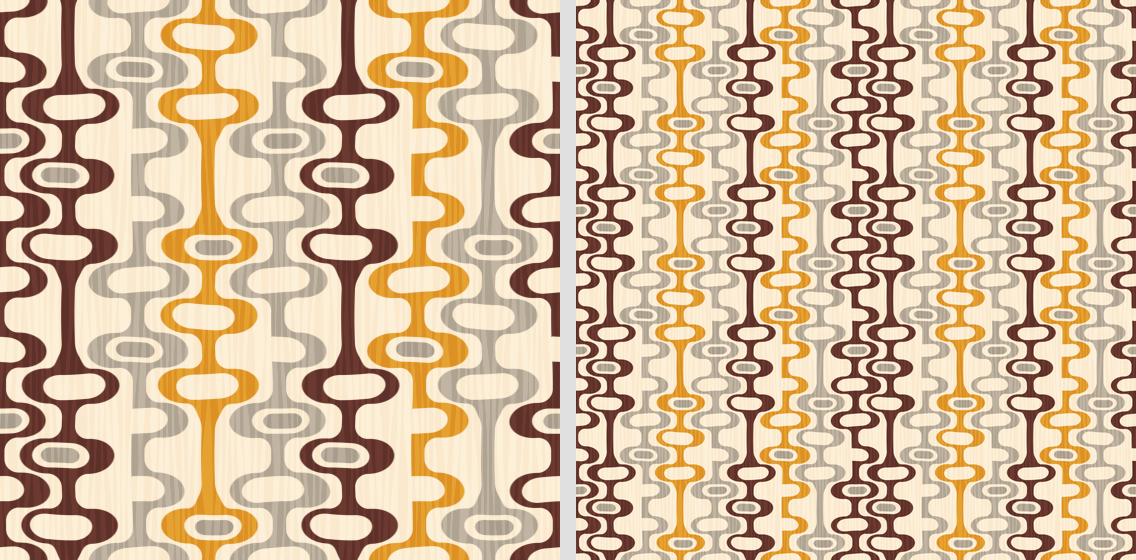
Left, the tile; right, the same tile 2 across and 2 down.
Give the GLSL for this pattern, as a Shadertoy shader.

```glsl
// Retro columns of linked oval rings in three inks over pale wood grain, seamless.
const float TAU = 6.2831853;

// Ring kinds per column, from the top: 0 bare stem, 1 ring, 2 ring with dot, 3 right half ring
const int KIND[16] = int[](1, 3, 2, 1,  0, 1, 2, 1,  1, 2, 3, 3,  1, 1, 0, 2);
// Sideways shift of each ring's opening
const float SHIFT[16] = float[](0.0, -0.06, 0.03, -0.08,  0.0, 0.07, -0.1, -0.12,
                                0.0, -0.06, -0.03, -0.07,  -0.06, -0.03, 0.0, 0.05);
// Ink per column: 0 brown, 1 gray, 2 ochre
const int INK[8] = int[](0, 0, 1, 2, 1, 0, 2, 1);

// Flat-topped oval with elliptical ends
float oval(vec2 p, float halfWidth, float halfHeight, float endLength) {
    float x = max(abs(p.x) - halfWidth + endLength, 0.0) / endLength;
    return (length(vec2(x, p.y / halfHeight)) - 1.0) * halfHeight;
}

// Union with a round fillet of radius r
float filletUnion(float a, float b, float r) {
    return max(r, min(a, b)) - length(max(vec2(r - a, r - b), 0.0));
}

// Tapering vertical wood streaks, 0 to 1
float woodGrain(vec2 uv) {
    float warp = 0.35 * sin(TAU * (uv.y + 9.0 * uv.x)) + 0.2 * sin(TAU * (2.0 * uv.y - 17.0 * uv.x));
    float streak = sin(TAU * (68.0 * uv.x + warp));
    float taper = 0.6 * sin(TAU * (3.0 * uv.y + 13.0 * uv.x)) + 0.3 * sin(TAU * (5.0 * uv.y - 29.0 * uv.x));
    return smoothstep(-0.3, 0.3, streak + taper);
}

void mainImage(out vec4 fragColor, in vec2 fragCoord) {
    vec2 uv = fragCoord / iResolution.xy;
    vec2 p = vec2(uv.x, 1.0 - uv.y) * 8.0 + vec2(0.02, -0.01);
    p += 0.012 * sin(TAU * 0.5 * p.yx + vec2(0.0, 1.3));
    float aa = 6.0 / min(iResolution.x, iResolution.y);
    float grain = woodGrain(uv);

    vec3 gray = vec3(0.73, 0.68, 0.61) * mix(0.94, 1.04, grain);
    vec3 color = mix(vec3(0.985, 0.915, 0.805), vec3(0.992, 0.94, 0.852), grain);

    for (int i = -1; i <= 1; i++) {
        int column = int(round(p.x)) + i;
        float x = p.x - float(column);
        float y = p.y - 0.5 * float(column & 1);
        float rings = 9.0, openings = 9.0, dots = 9.0, fillet = 0.19;

        for (int j = -1; j <= 1; j++) {
            int row = int(round(y)) + j;
            int id = (column & 3) * 4 + (row & 3);
            int kind = KIND[id];
            float seed = float(id);
            vec2 q = vec2(x, y - float(row));

            // Long bare stems flare gently into their neighbours
            if (kind == 0) {
                fillet += 0.18 * (1.0 - smoothstep(0.55, 0.85, abs(q.y)));
                continue;
            }

            float ring = oval(q - vec2(0.02 * sin(seed * 9.0), 0.0),
                              0.7 + 0.025 * sin(seed * 5.0), 0.25, 0.37);
            vec2 h = q - vec2(SHIFT[id], 0.0);
            h.y += 0.018 * sin(h.x * 4.0 + seed * 2.4);
            if (kind == 3) {
                // Half rings open to the left of the stem
                ring = max(ring, 0.1 - q.x);
                h.x = max(h.x, 0.0);
            }
            rings = min(rings, ring);
            openings = min(openings, oval(h, kind == 2 ? 0.41 : 0.445, 0.18, 0.25));
            if (kind == 2) {
                dots = min(dots, oval(h - vec2(0.03 * sin(seed), 0.0), 0.275, 0.108, 0.14));
            }
        }

        // Stem and rings, with the openings cut out
        float shape = max(filletUnion(abs(x) - 0.095, rings, fillet), -openings);
        int inkId = INK[column & 7];
        vec3 ink = gray;
        if (inkId == 0) ink = mix(vec3(0.365, 0.19, 0.16), vec3(0.425, 0.225, 0.19), grain);
        if (inkId == 2) ink = mix(vec3(0.865, 0.565, 0.14), vec3(0.9, 0.635, 0.19), grain);
        color = mix(color, ink, 1.0 - smoothstep(-aa, aa, shape));
        color = mix(color, gray * 0.96, 1.0 - smoothstep(-aa, aa, dots));
    }
    fragColor = vec4(color, 1.0);
}
```
